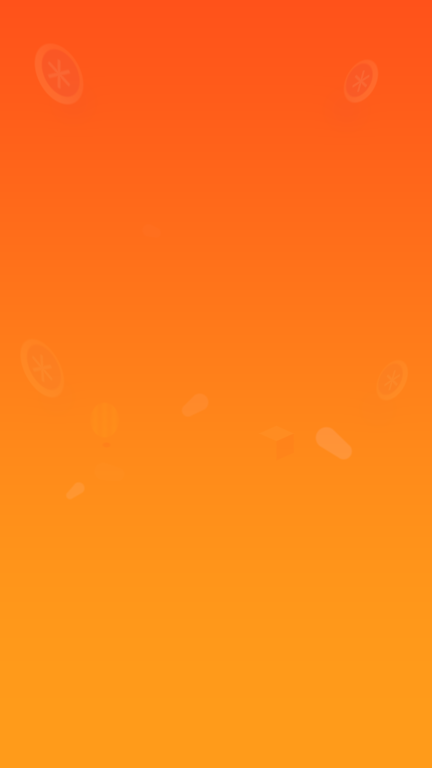
Reproduce this background procedurally as a Shadertoy shader.

```glsl
// A warm vertical gradient, red-orange above and amber below, with faint
// tilted coins, drifting pebbles, a small balloon and a cube laid over it.
// Each part is a distance function blended in softly; the canvas is 9 x 16 units.

float cover(float dist, float soft) {
    return 1.0 - smoothstep(-soft, soft, dist);
}

float ellipse(vec2 p, vec2 radii) {
    return (length(p / radii) - 1.0) * min(radii.x, radii.y);
}

// Segment whose radius changes from end a to end b.
float pebble(vec2 p, vec2 a, vec2 b, vec2 radii) {
    vec2 ab = b - a;
    float h = clamp(dot(p - a, ab) / dot(ab, ab), 0.0, 1.0);
    return length(p - a - ab * h) - mix(radii.x, radii.y, h);
}

vec2 rotate(vec2 p, float angle) {
    float c = cos(angle), s = sin(angle);
    return vec2(c * p.x + s * p.y, c * p.y - s * p.x);
}

// Coin with a thick edge, a bright rim and three crossed strokes in relief.
vec3 paintCoin(vec3 col, vec2 p, vec2 radii, float side, float strength, float aa) {
    vec2 q = rotate(p, 0.5 * side);
    float edge = ellipse(q, radii);
    float face = ellipse(q - vec2(0.04 * side, 0.0), radii * 0.78);
    float rim = cover(edge, aa) * (1.0 - cover(face, aa));
    float light = 0.65 + 0.35 * smoothstep(0.3, -0.3, q.x * side);
    col = mix(col, col + vec3(0.0, 0.07, 0.08), rim * light * strength);
    col = mix(col, col + vec3(-0.02, 0.0, 0.05), cover(face, aa) * strength);

    vec2 r = q / radii;
    float strokes = 1.0;
    for (int i = 0; i < 3; i++) {
        strokes = min(strokes, abs(rotate(r, 0.35 + float(i) * 1.047).x));
    }
    float mark = cover(strokes - 0.06, 0.05) * cover(length(r) - 0.5, 0.05);
    col += vec3(0.0, 0.06, 0.06) * mark * strength;

    // Dim haze trailing below the coin.
    float haze = exp(-6.0 * dot(p + vec2(-0.3 * side, 0.6), p + vec2(-0.3 * side, 0.6)));
    return col + vec3(-0.01, -0.008, 0.015) * haze * strength;
}

void mainImage(out vec4 fragColor, in vec2 fragCoord) {
    vec2 uv = fragCoord / iResolution.xy;
    vec2 p = uv * vec2(9.0, 16.0);
    float aa = 16.0 / iResolution.y;

    // Background gradient.
    float fall = smoothstep(-0.25, 0.95, 1.0 - uv.y);
    vec3 col = vec3(1.0, mix(0.285, 0.607, fall), 0.1);

    // Coins: centre and radii; they lean outward on either side.
    vec4 coins[4] = vec4[4](
        vec4(1.23, 14.46, 0.44, 0.68), vec4(7.52, 14.31, 0.31, 0.48),
        vec4(0.88, 8.33, 0.37, 0.66), vec4(8.17, 8.08, 0.28, 0.45));
    for (int i = 0; i < 4; i++) {
        float side = coins[i].x < 4.5 ? 1.0 : -1.0;
        float strength = coins[i].y > 10.0 ? 0.9 : 0.5;
        col = paintCoin(col, p - coins[i].xy, coins[i].zw, side, strength, aa);
    }

    // Pebbles: two ends, then two radii and opacity.
    vec4 ends[5] = vec4[5](
        vec4(6.80, 6.88, 7.16, 6.60), vec4(4.16, 7.62, 3.92, 7.45),
        vec4(1.64, 5.83, 1.46, 5.68), vec4(3.10, 11.20, 3.25, 11.15),
        vec4(2.15, 6.18, 2.45, 6.12));
    vec3 shape[5] = vec3[5](
        vec3(0.22, 0.17, 0.9), vec3(0.18, 0.13, 0.5), vec3(0.12, 0.08, 0.7),
        vec3(0.13, 0.10, 0.15), vec3(0.18, 0.14, 0.12));
    for (int i = 0; i < 5; i++) {
        float d = pebble(p, ends[i].xy, ends[i].zw, shape[i].xy);
        col += vec3(0.0, 0.05, 0.13) * cover(d, aa * 1.3) * shape[i].z;
    }

    // Balloon with vertical gores and a small basket.
    vec2 b = p - vec2(2.18, 7.25);
    float gores = 0.5 + 0.5 * cos(b.x * 32.0);
    col.g += (0.012 + 0.014 * gores) * cover(ellipse(b, vec2(0.3, 0.36)), aa);
    col.g -= 0.03 * cover(ellipse(b + vec2(-0.04, 0.52), vec2(0.08, 0.05)), aa);

    // Cube: light top, darker right side.
    vec2 c = p - vec2(5.76, 6.97);
    float top = (abs(c.x) / 0.36 + abs(c.y) / 0.16 - 1.0) * 0.15;
    float sideFace = max(abs(c.x - 0.18) - 0.18, abs(c.y + 0.36 - 0.44 * c.x) - 0.2);
    col += vec3(0.0, 0.02, 0.03) * cover(top, aa);
    col.g -= 0.02 * cover(sideFace, aa);

    fragColor = vec4(clamp(col, 0.0, 1.0), 1.0);
}
```
